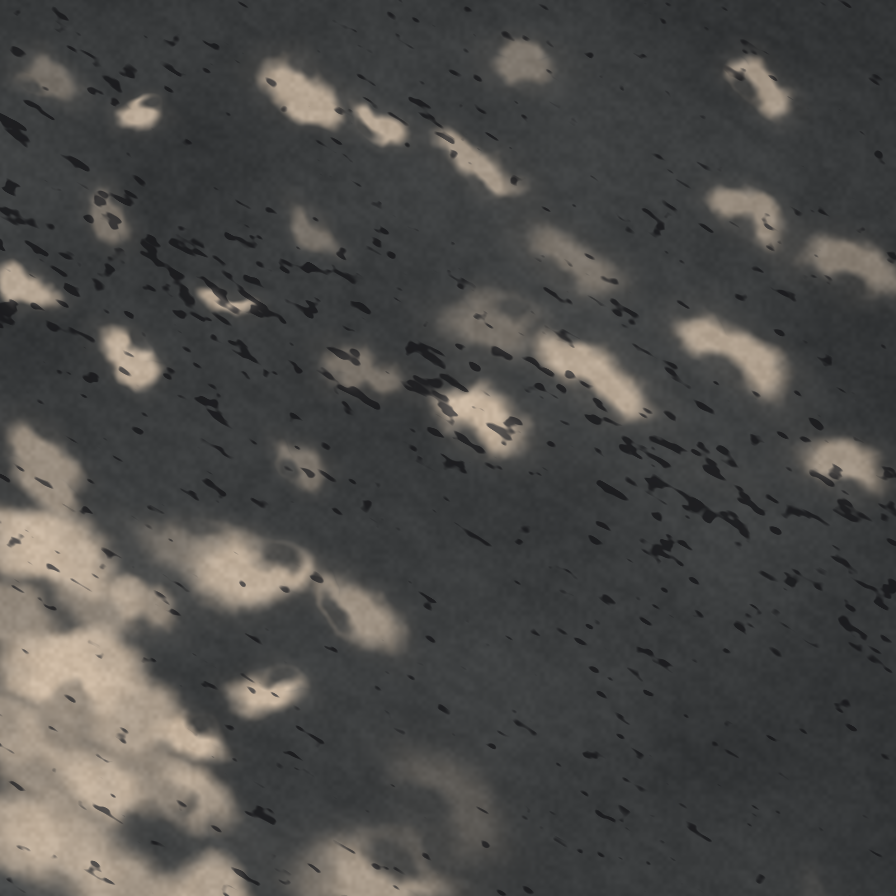
This texture is drawn by a WebGL 2 fragment shader. Its source:

```glsl
#version 300 es
precision highp float;

uniform vec2 u_resolution;
out vec4 fragColor;

const vec3 SHADE_DEEP = vec3(0.195, 0.203, 0.208);
const vec3 SHADE_PALE = vec3(0.270, 0.278, 0.280);
const vec3 SUNLIT = vec3(0.800, 0.725, 0.640);
const vec3 DEBRIS = vec3(0.085, 0.085, 0.095);

const int PATCH_COUNT = 46;
const int POOL_COUNT = 17;
const float SLOPE_ANGLE = -0.55;     // lie of patches and debris
const float PATCH_NEAR = 0.062;      // patch size at the bottom edge
const float PATCH_FAR = 0.030;       // patch size at the top edge
const float HALO = 0.10;
const float GRAIN = 0.030;
const vec2 DEBRIS_FREQ = vec2(42.0, 105.0);
const vec2 GAP_CENTER = vec2(0.73, 0.12);
const vec2 GAP_RADII = vec2(0.23, 0.42);

float hash(vec2 p) {
    vec3 q = fract(p.xyx * 0.1031);
    q += dot(q, q.yzx + 33.33);
    return fract((q.x + q.y) * q.z);
}

float noise(vec2 p) {
    vec2 i = floor(p), f = fract(p);
    f = f * f * (3.0 - 2.0 * f);
    return mix(mix(hash(i), hash(i + vec2(1, 0)), f.x),
               mix(hash(i + vec2(0, 1)), hash(i + vec2(1, 1)), f.x), f.y);
}

float fbm(vec2 p) {
    float sum = 0.0, amp = 0.5;
    for (int i = 0; i < 4; i++) {
        sum += amp * noise(p);
        p = p * 2.03 + 17.3;
        amp *= 0.5;
    }
    return sum / 0.9375;
}

vec2 rotate(vec2 p, float a) {
    float c = cos(a), s = sin(a);
    return vec2(c * p.x + s * p.y, c * p.y - s * p.x);
}

// Evenly spread point sequence
vec2 spread(float i) {
    return fract(0.5 + i * vec2(0.7549, 0.5698));
}

float softDisc(float d, float blur) {
    return 1.0 - smoothstep(1.0 - blur, 1.0 + blur, d);
}

// Two overlapping lobes with a leaf shadow biting into one side
float sunPatch(vec2 p, float id) {
    vec2 center = spread(id) + 0.08 * (vec2(hash(vec2(id, 1)), hash(vec2(id, 2))) - 0.5);
    float open = smoothstep(0.85, 1.1, length((center - GAP_CENTER) / GAP_RADII));
    float rnd = hash(vec2(id, 3)), turn = hash(vec2(id, 4)), side = hash(vec2(id, 5));
    float size = mix(PATCH_NEAR, PATCH_FAR, center.y) * mix(0.6, 1.3, rnd);
    vec2 q = rotate(p - center, SLOPE_ANGLE + 0.8 * (turn - 0.5)) / (size * vec2(1.0, 0.52));
    vec2 lobe = vec2(1.5 * side - 0.75, 1.6 * turn - 0.8);
    float d = min(length(q), length(q - lobe) * 1.25);
    float blur = mix(0.55, 0.32, center.y);
    float bite = smoothstep(0.25, 0.85, length(q - vec2(turn - 0.5, side < 0.5 ? -0.95 : 0.95)));
    float strength = mix(0.3, 1.0, hash(vec2(id, 6))) * mix(1.05, 0.75, center.y);
    float halo = HALO * (1.0 - smoothstep(0.6, 2.3, d));
    return open * min(strength * softDisc(d, blur) * bite + halo, 0.97);
}

// Broad merged pool of light in the lower left
float sunPool(vec2 p, float id) {
    vec2 s = spread(id + 5.0);
    vec2 center = vec2(s.x * mix(0.29, 0.09, s.y), s.y * 0.45 - 0.02);
    float size = mix(0.040, 0.062, hash(vec2(id, 11)));
    vec2 q = rotate(p - center, SLOPE_ANGLE + hash(vec2(id, 12)) - 0.5) / (size * vec2(1.0, 0.72));
    float d = length(q);
    float strength = mix(0.45, 0.92, hash(vec2(id, 13)));
    return strength * softDisc(d, 0.42) + 0.06 * (1.0 - smoothstep(0.6, 2.0, d));
}

float sunlight(vec2 p) {
    vec2 wobble = vec2(fbm(p * 13.0), fbm(p * 13.0 + 41.7)) - 0.5;
    p += wobble * 0.055;
    float shadow = 1.0;
    for (int i = 0; i < PATCH_COUNT; i++) shadow *= 1.0 - sunPatch(p, float(i));
    for (int i = 0; i < POOL_COUNT; i++) shadow *= 1.0 - sunPool(p, float(i));
    return 1.0 - shadow;
}

// Dark chips, thickest along a diagonal band
float debris(vec2 p) {
    vec2 q = rotate(p, SLOPE_ANGLE) * DEBRIS_FREQ;
    float chips = 0.75 * noise(q) + 0.25 * noise(q * 2.3 + 9.1);
    float offBand = (p.y - 0.52 + 0.4 * (p.x - 0.62)) / 0.13;
    float cover = 0.11 * exp(-offBand * offBand) + 0.16 * (fbm(p * 7.0 + 3.0) - 0.5);
    return smoothstep(0.80, 0.90, chips + cover);
}

void main() {
    vec2 p = gl_FragCoord.xy / u_resolution;

    // Shaded ground
    float tone = 0.45 + 1.3 * (fbm(p * 5.0 + 8.0) - 0.5);
    tone += 0.25 * (0.5 - p.x) - 0.35 * smoothstep(0.6, 1.3, p.y + 0.4 * (p.x - 0.5));
    vec3 color = mix(SHADE_DEEP, SHADE_PALE, clamp(tone, 0.0, 1.0));

    // Dappled light
    float sun = sunlight(p);
    color = mix(color, SUNLIT, sun);

    // Sand grain and debris
    float grain = noise(p * 190.0) + noise(rotate(p, SLOPE_ANGLE) * vec2(50.0, 95.0)) - 1.0;
    color += GRAIN * grain * (0.8 + sun);
    color = mix(color, DEBRIS + 0.15 * sun, 0.8 * debris(p));

    fragColor = vec4(color, 1.0);
}
```
